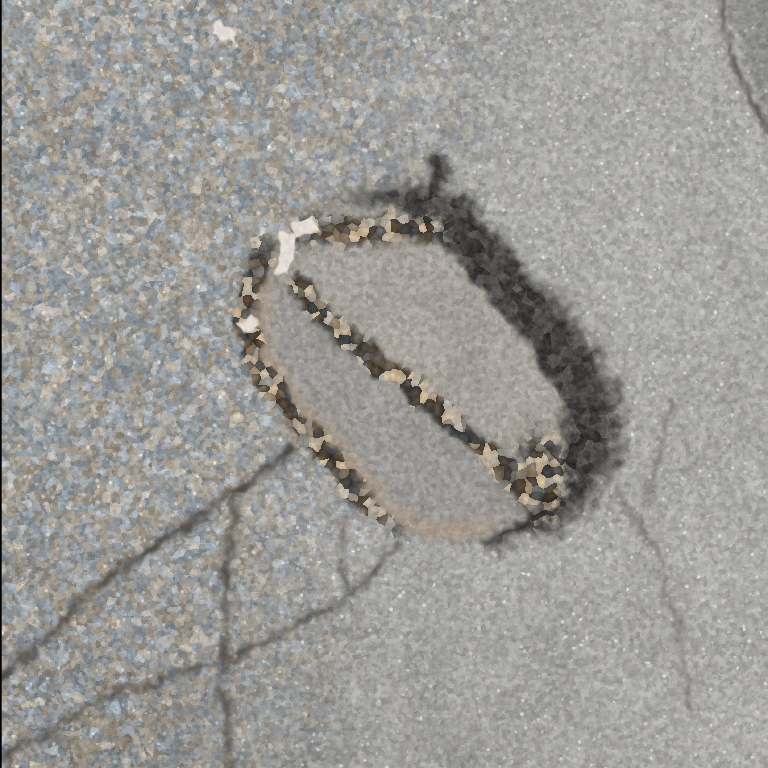
Write a three.js fragment shader that draws this texture.

```glsl
// Worn asphalt with an oblong pothole, a shadowed rim, loose gravel and branching cracks.
varying vec2 vUv;

const vec3 COARSE_GREY = vec3(0.575, 0.575, 0.565);
const vec3 FINE_GREY = vec3(0.655, 0.652, 0.64);
const vec3 FLOOR_COOL = vec3(0.60, 0.59, 0.58);
const vec3 FLOOR_WARM = vec3(0.65, 0.63, 0.605);
const vec3 RIM_DARK = vec3(0.23, 0.225, 0.22);
const vec3 SOIL_DARK = vec3(0.27, 0.25, 0.23);
const vec3 LIP_TAN = vec3(0.68, 0.61, 0.53);
const vec3 CHIP_WHITE = vec3(0.89, 0.86, 0.83);
const vec2 HOLE_A = vec2(0.467, 0.589);
const vec2 HOLE_B = vec2(0.589, 0.439);
const float HOLE_RADIUS = 0.146;
const vec2 RIM_A = vec2(0.523, 0.602);
const vec2 RIM_B = vec2(0.646, 0.452);
const float RIM_RADIUS = 0.160;
const float STONE_SCALE = 92.0;
const float GRIT_SCALE = 185.0;

vec2 hash2(vec2 p) {
  vec3 q = fract(vec3(p.xyx) * vec3(0.1031, 0.1030, 0.0973));
  q += dot(q, q.yzx + 33.33);
  return fract((q.xx + q.yz) * q.zy);
}

// Gradient noise, roughly -0.7 to 0.7
float corner(vec2 cell, vec2 f, vec2 o) {
  float a = 6.2832 * hash2(cell + o).x;
  return dot(vec2(cos(a), sin(a)), f - o);
}

float noise(vec2 p) {
  vec2 i = floor(p), f = fract(p);
  vec2 u = f * f * f * (f * (f * 6.0 - 15.0) + 10.0);
  float low = mix(corner(i, f, vec2(0.0)), corner(i, f, vec2(1.0, 0.0)), u.x);
  float high = mix(corner(i, f, vec2(0.0, 1.0)), corner(i, f, vec2(1.0)), u.x);
  return mix(low, high, u.y);
}

float fbm(vec2 p) {
  float sum = 0.0, amp = 1.0;
  for (int i = 0; i < 4; i++) {
    sum += amp * noise(p);
    p = p * 2.03 + 17.3;
    amp *= 0.55;
  }
  return sum;
}

// Nearest scattered stone: distance, tone, tint
vec3 stones(vec2 p) {
  vec2 cell = floor(p);
  vec3 best = vec3(9.0, 0.0, 0.0);
  for (int y = -1; y <= 1; y++) {
    for (int x = -1; x <= 1; x++) {
      vec2 c = cell + vec2(float(x), float(y));
      float d = length(c + hash2(c) - p);
      if (d < best.x) best = vec3(d, hash2(c + 71.7));
    }
  }
  return best;
}

float segment(vec2 p, vec2 a, vec2 b) {
  vec2 ab = b - a;
  return length(p - a - ab * clamp(dot(p - a, ab) / dot(ab, ab), 0.0, 1.0));
}

float path(vec2 p, vec2 a, vec2 b, vec2 c, vec2 d) {
  return min(segment(p, a, b), min(segment(p, b, c), segment(p, c, d)));
}

float line(float d, float width) { return exp(-d * d / (width * width)); }

float chip(vec2 p, vec2 center, vec2 size, float angle) {
  p -= center;
  float c = cos(angle), s = sin(angle);
  vec2 q = abs(vec2(c * p.x + s * p.y, c * p.y - s * p.x)) - size;
  return 1.0 - smoothstep(-0.002, 0.003, max(q.x, q.y));
}

void main() {
  vec2 p = vUv;
  vec2 wobble = vec2(noise(p * 24.0), noise(p * 24.0 + 40.0)) * 0.012
              + vec2(noise(p * 75.0), noise(p * 75.0 + 90.0)) * 0.007;
  vec2 w = p + wobble;
  vec3 stone = stones(p * STONE_SCALE + wobble * 50.0);
  vec3 grit = stones(p * GRIT_SCALE);
  float grain = fbm(p * 110.0);
  float patches = fbm(p * 9.0);

  // Road: coarse aggregate at left, finer and paler at right
  float coarse = 1.0 - smoothstep(0.22, 0.70, p.x - 0.25 * (p.y - 0.5) + 0.05 * patches);
  vec3 color = mix(FINE_GREY, COARSE_GREY, coarse) + 0.035 * patches;
  color -= 0.05 * smoothstep(0.35, 0.0, p.y) * smoothstep(0.95, 0.4, p.x);
  float stoneTone = pow(2.0 * stone.y - 1.0, 3.0) * (1.0 - 0.5 * stone.x);
  color += stoneTone * mix(0.045, 0.19, coarse);
  color += (grit.y - 0.5) * mix(0.10, 0.14, coarse) + grain * 0.075;
  color += (stone.z - 0.5) * vec3(0.09, 0.01, -0.08) * coarse;
  color += 0.16 * smoothstep(0.93, 1.0, grit.z) * smoothstep(0.6, 0.2, grit.x);

  // Cracks
  float broken = 0.65 + 0.6 * noise(p * 30.0 + 8.0);
  float crack = line(path(w, vec2(0.378, 0.414), vec2(0.312, 0.362), vec2(0.17, 0.271), vec2(0.0, 0.115)), 0.008);
  crack = max(crack, 0.8 * line(path(w, vec2(0.306, 0.35), vec2(0.293, 0.22), vec2(0.292, 0.10), vec2(0.30, 0.0)), 0.008));
  crack = max(crack, 0.75 * line(path(w, vec2(0.52, 0.29), vec2(0.443, 0.219), vec2(0.313, 0.147), vec2(0.13, 0.089)), 0.006));
  crack = max(crack, 0.7 * line(segment(w, vec2(0.13, 0.089), vec2(0.0, 0.01)), 0.007));
  crack = max(crack, 0.7 * line(segment(w, vec2(0.443, 0.323), vec2(0.449, 0.232)), 0.006));
  crack = max(crack, 0.4 * line(path(w, vec2(0.807, 0.362), vec2(0.859, 0.271), vec2(0.88, 0.18), vec2(0.898, 0.08)), 0.006));
  crack = max(crack, 0.35 * line(segment(w, vec2(0.872, 0.479), vec2(0.846, 0.349)), 0.006));
  crack = max(crack, 0.7 * line(path(w, vec2(0.937, 1.0), vec2(0.95, 0.93), vec2(0.964, 0.896), vec2(1.0, 0.83)), 0.006));
  float corner = smoothstep(0.0, 0.012, w.x - 0.937 - 0.37 * (1.0 - w.y));
  color = mix(color, color * 0.84, corner);
  color = mix(color, SOIL_DARK, clamp(crack * broken, 0.0, 0.85));

  // Shadowed rim and sunken floor
  float hole = segment(w, HOLE_A, HOLE_B) - HOLE_RADIUS;
  float rim = segment(w + wobble, RIM_A, RIM_B) - RIM_RADIUS;
  float spike = line(segment(w, vec2(0.565, 0.735), vec2(0.572, 0.785)), 0.013);
  float shade = max(1.0 - smoothstep(-0.022, 0.018, rim), spike) * smoothstep(0.36, 0.52, p.x + 0.05 * grain);
  vec3 rimColor = RIM_DARK + 0.10 * grain + 0.16 * (stone.y - 0.4);
  color = mix(color, rimColor, shade * 0.94);
  float ridge = path(w, vec2(0.39, 0.622), vec2(0.456, 0.557), vec2(0.534, 0.499), vec2(0.69, 0.362));
  float upper = smoothstep(-0.01, 0.01, dot(w - vec2(0.534, 0.499), vec2(0.66, 0.75)));
  vec3 ground = mix(FLOOR_COOL, FLOOR_WARM, upper) + 0.075 * grain + 0.09 * (grit.y - 0.5) + 0.03 * patches;
  float lowerLeft = smoothstep(0.02, -0.08, dot(p - vec2(0.528, 0.514), vec2(0.77, 0.63)));
  ground = mix(ground, LIP_TAN + 0.1 * grain, 0.65 * lowerLeft * line(hole + 0.014, 0.016));
  color = mix(color, ground, 1.0 - smoothstep(-0.008, 0.006, hole));

  // Loose gravel along the edge, the step and the far end
  float debris = lowerLeft * line(hole, 0.016) * smoothstep(0.60, 0.42, p.x);
  debris = max(debris, line(ridge, 0.016));
  debris = max(debris, 0.9 * line(length((w - vec2(0.705, 0.385)) * vec2(1.0, 0.55)), 0.036));
  debris = max(debris, 0.8 * line(segment(w, vec2(0.40, 0.70), vec2(0.56, 0.70)), 0.025));
  vec3 gravel = mix(SOIL_DARK, vec3(0.84, 0.78, 0.69), smoothstep(0.25, 0.9, stone.y));
  gravel += (stone.z - 0.5) * vec3(0.10, 0.01, -0.09) - 0.15 * stone.x + 0.08 * grain;
  color = mix(color, gravel, smoothstep(0.15, 0.75, debris + 0.25 * grain) * 0.85);

  // Pale chips and dark left border
  float chips = max(chip(w, vec2(0.372, 0.668), vec2(0.011, 0.027), -0.1), chip(w, vec2(0.397, 0.702), vec2(0.015, 0.010), 0.3));
  chips = max(chips, chip(w, vec2(0.326, 0.579), vec2(0.009, 0.008), 0.5));
  chips = max(chips, chip(w, vec2(0.292, 0.956), vec2(0.015, 0.008), -0.7));
  color = mix(color, CHIP_WHITE + 0.06 * grain, chips);
  color *= smoothstep(0.0012, 0.0032, p.x);
  gl_FragColor = vec4(clamp(color, 0.0, 1.0), 1.0);
}
```
